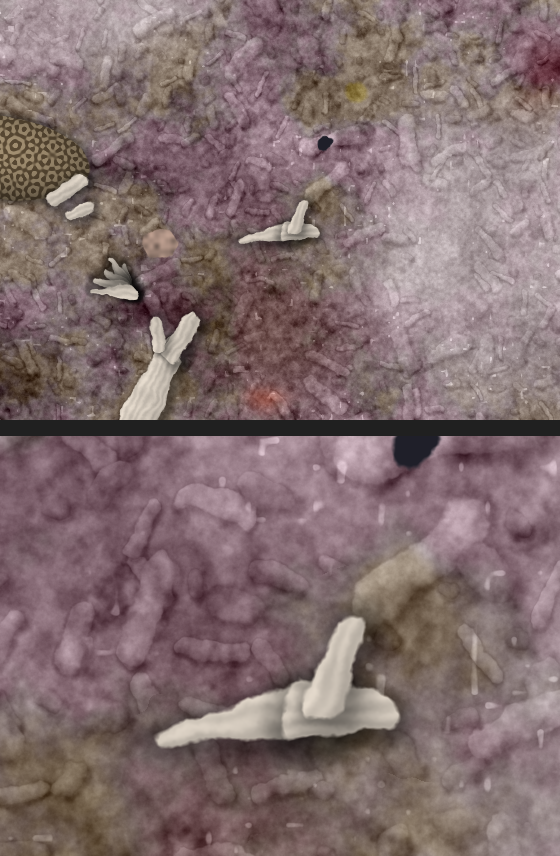
Top, the full canvas; bottom, a detail of the centre.
This texture is drawn by a Shadertoy shader. Its source:

```glsl
#define SHADOW vec3(0.235, 0.165, 0.175)
#define PALE vec3(0.755, 0.705, 0.715)
#define BONE vec3(0.84, 0.80, 0.75)
#define OLIVE vec3(0.02, 0.015, -0.055)
#define MAUVE vec3(0.025, -0.025, 0.01)
#define LIGHT normalize(vec2(-0.45, 0.9))
#define GRAIN 0.62
#define RELIEF 0.30
#define GAP 0.20

float hash(vec2 p) {
    vec3 q = fract(p.xyx * 0.1031);
    q += dot(q, q.yzx + 33.33);
    return fract((q.x + q.y) * q.z);
}

float noise(vec2 p) {
    vec2 i = floor(p), f = fract(p);
    f = f * f * (3.0 - 2.0 * f);
    return mix(mix(hash(i), hash(i + vec2(1, 0)), f.x),
               mix(hash(i + vec2(0, 1)), hash(i + 1.0), f.x), f.y);
}

float fbm(vec2 p) {
    float sum = 0.0, amp = 0.5;
    for (int i = 0; i < 5; i++) {
        sum += amp * noise(p);
        p = mat2(1.6, 1.2, -1.2, 1.6) * p + 17.3;
        amp *= 0.55;
    }
    return sum / 1.055;
}

float blob(vec2 p, vec2 centre, vec2 radius) {
    vec2 q = (p - centre) / radius;
    return exp(-dot(q, q));
}

// Scattered rounded sticks, each with a lit side and a dark outline
float rubble(vec2 p, float tone, float base, float scale, float density, float seed) {
    vec2 g = p * scale, cell = floor(g);
    float aa = 1.5 * scale / iResolution.y;
    for (int j = -1; j <= 1; j++)
    for (int i = -1; i <= 1; i++) {
        vec2 id = cell + vec2(i, j) + seed;
        float r1 = hash(id), r2 = hash(id + 41.7), r3 = hash(id + 83.1);
        float angle = 6.2832 * r3, radius = mix(0.13, 0.27, r1 * r1);
        vec2 axis = vec2(cos(angle), sin(angle));
        vec2 q = g - cell - vec2(i, j) - 0.2 - 0.6 * vec2(r2, r1);
        vec2 n = (q - axis * clamp(dot(q, axis), -0.5 * r2, 0.5 * r2)) / radius;
        float d = length(n), keep = step(hash(id + 7.9), density);
        float shade = length(n + 0.3 * LIGHT);
        tone -= keep * GAP * (1.0 - smoothstep(0.8, 1.5, shade));
        float body = base + RELIEF * (0.55 * dot(n, LIGHT) + 0.9 * (r2 - 0.5) + 0.12 - 0.5 * d * d * d);
        tone = mix(tone, body, keep * (1.0 - smoothstep(0.94 - aa / radius, 1.04, d)));
    }
    return tone;
}

// Pale broken plate: tapered bar with lengthwise ridges
void fragment(inout vec3 col, vec2 p, vec2 a, vec2 b, float ra, float rb) {
    vec2 ab = b - a, q = p - a;
    float t = clamp(dot(q, ab) / dot(ab, ab), 0.0, 1.0);
    float r = mix(ra, rb, t), d = length(q - ab * t) - r;
    float across = dot(q, vec2(-ab.y, ab.x)) / length(ab);
    float ridge = sin(across * 420.0 + 6.0 * noise(p * 22.0));
    col *= 1.0 - 0.4 * (1.0 - smoothstep(-0.005, 0.022, d + 0.25 * across));
    vec3 plate = BONE * (0.94 + 0.05 * ridge + 0.16 * (fbm(p * 35.0) - 0.5) + 0.07 * across / r);
    col = mix(col, plate, 1.0 - smoothstep(-0.002, 0.002, d));
}

// Winding ridges from plane waves that share one wavelength
float labyrinth(vec2 p) {
    float sum = 0.0;
    for (int i = 0; i < 7; i++) {
        float angle = 0.449 * float(i) + 0.2;
        sum += sin(dot(p, vec2(cos(angle), sin(angle))) * 400.0 + 19.0 * hash(vec2(i, 3)));
    }
    return smoothstep(-1.3, 1.3, sum);
}

void mainImage(out vec4 fragColor, in vec2 fragCoord) {
    vec2 p = fragCoord / iResolution.y;
    vec2 wobble = vec2(fbm(p * 24.0), fbm(p * 24.0 + 51.0)) - 0.5;
    vec2 w = p + 0.024 * wobble;
    vec2 drift = p + 0.16 * (vec2(fbm(p * 5.0), fbm(p * 5.0 + 9.0)) - 0.5);

    // Regions of sand, algae and hollows
    float sand = blob(drift, vec2(1.18, 0.38), vec2(0.34, 0.42)) + blob(drift, vec2(0.12, 1.0), vec2(0.42, 0.18));
    sand = smoothstep(0.2, 0.75, sand);
    float algae = blob(drift, vec2(0.66, 0.23), vec2(0.20, 0.23));
    float hollow = blob(drift, vec2(0.38, 0.25), vec2(0.19, 0.04)) + blob(drift, vec2(0.03, 0.06), vec2(0.2, 0.13))
                 + blob(drift, vec2(1.30, 0.82), vec2(0.08, 0.06)) + 0.7 * blob(drift, vec2(0.32, 0.61), vec2(0.13, 0.04));
    float base = 0.50 + 0.35 * sand - 0.30 * algae - 0.34 * hollow + 0.55 * (fbm(p * 6.0 + 4.0) - 0.5);
    base += 0.08 * smoothstep(0.5, 1.0, p.y) * (1.0 - sand);

    // Loose sticks over the ground, fewer among algae and open sand
    float open = blob(drift, vec2(1.02, 0.38), vec2(0.13, 0.3));
    float density = 0.85 - 0.55 * algae - 0.5 * open - 0.25 * hollow;
    float tone = rubble(w, base, base, 19.0, density, 11.0);
    tone = rubble(w, tone, base + 0.02, 10.0, density * 0.7, 57.0);
    tone = mix(tone, base, 0.25 * sand + 0.3 * algae);

    // Crusty grain, pits and bright chips
    float crust = fbm(p * 48.0), fine = fbm(p * 130.0 + 30.0);
    tone += GRAIN * (1.0 - 0.35 * sand) * (crust - 0.5) + 0.38 * (fine - 0.5);
    tone -= 0.28 * smoothstep(0.60, 0.78, fbm(p * 17.0 + 70.0)) * (1.0 - sand);
    tone += 0.35 * smoothstep(0.84, 0.95, noise(p * 95.0 + 8.0)) * smoothstep(0.48, 0.62, fbm(p * 9.0 + 2.0));
    vec3 col = mix(SHADOW, PALE, clamp(tone, -0.25, 1.2));

    // Growth tints and small coloured patches
    float hue = fbm(p * 8.0 + 33.0);
    col += OLIVE * (smoothstep(0.48, 0.66, hue) + 0.8 * algae) * (1.0 - sand);
    col += MAUVE * smoothstep(0.53, 0.36, hue) * (1.0 - 0.6 * sand);
    col += vec3(0.06, 0.05, -0.10) * smoothstep(0.3, 0.7, blob(w, vec2(0.85, 0.78), vec2(0.03)));
    col += vec3(0.13, 0.0, -0.06) * blob(w, vec2(0.63, 0.05), vec2(0.05, 0.03));
    col += vec3(0.02, -0.06, -0.06) * blob(drift, vec2(1.30, 0.82), vec2(0.08));
    col = mix(col, vec3(0.12, 0.12, 0.16), smoothstep(0.3, 0.5, blob(w, vec2(0.775, 0.66), vec2(0.018))));
    float nub = smoothstep(0.3, 0.4, blob(w, vec2(0.38, 0.42), vec2(0.044, 0.034)));
    col = mix(col, vec3(0.62, 0.52, 0.47) * (0.72 + 0.5 * noise(p * 75.0)), nub);

    // Maze-ridged dome
    vec2 dome = (p + 0.006 * wobble - vec2(0.0, 0.625)) / vec2(0.215, 0.10);
    dome.y += 0.25 * dome.x;
    float rim = length(dome);
    vec3 maze = mix(vec3(0.33, 0.27, 0.19), vec3(0.60, 0.53, 0.42), labyrinth(p + 0.012 * noise(p * 14.0)));
    maze *= 1.05 - 0.3 * rim * rim + 0.12 * dome.y;
    col *= 1.0 - 0.4 * (1.0 - smoothstep(0.95, 1.2, rim));
    col = mix(col, maze, 1.0 - smoothstep(0.98, 1.01, rim));

    // Pale broken plates
    fragment(col, w, vec2(0.57, 0.425), vec2(0.70, 0.455), 0.006, 0.024);
    fragment(col, w, vec2(0.69, 0.45), vec2(0.745, 0.45), 0.026, 0.018);
    fragment(col, w, vec2(0.70, 0.46), vec2(0.72, 0.51), 0.018, 0.012);
    fragment(col, w, vec2(0.33, 0.0), vec2(0.41, 0.17), 0.046, 0.027);
    fragment(col, w, vec2(0.41, 0.16), vec2(0.455, 0.235), 0.025, 0.018);
    fragment(col, w, vec2(0.38, 0.17), vec2(0.375, 0.225), 0.013, 0.014);
    fragment(col, w, vec2(0.13, 0.525), vec2(0.195, 0.57), 0.018, 0.017);
    fragment(col, w, vec2(0.17, 0.49), vec2(0.21, 0.505), 0.012, 0.016);
    for (int i = 0; i < 5; i++) {
        float angle = 1.75 + 0.36 * float(i);
        vec2 tip = vec2(0.305, 0.31) + mix(0.05, 0.085, hash(vec2(i, 8))) * vec2(cos(angle), sin(angle));
        fragment(col, w, vec2(0.31, 0.305), tip, 0.018, 0.006);
    }
    fragColor = vec4(clamp(col, 0.0, 1.0), 1.0);
}
```
